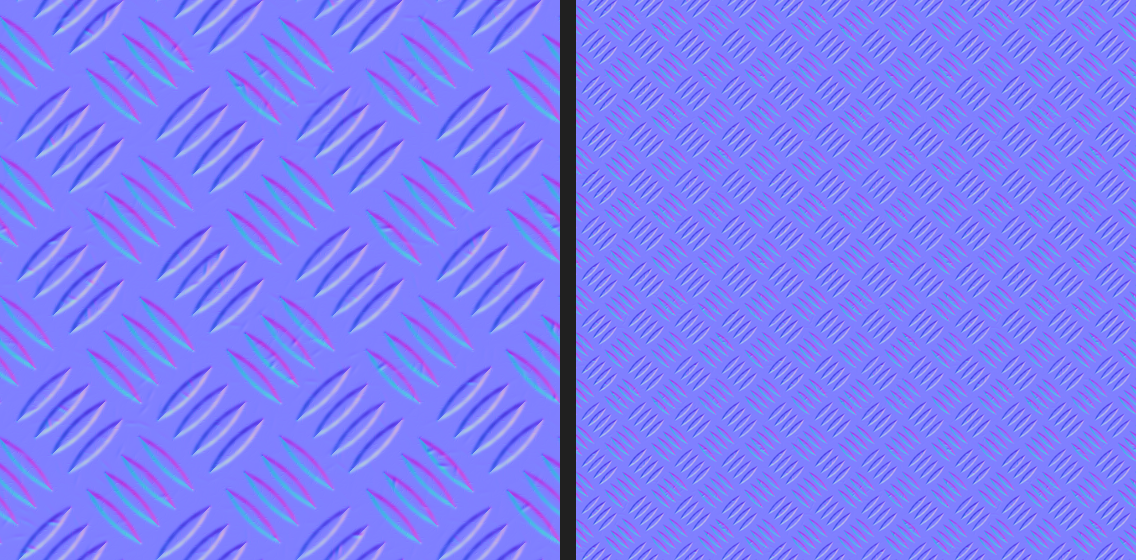
Left: one tile. Right: repeated 3 by 3.
Write a WebGL 1 fragment shader that draws this texture map.

```glsl
precision highp float;
uniform vec2 u_resolution;

const float REPEATS = 4.0;
const float BAR_STEP = 0.1768;
const float HALF_LENGTH = 0.262;
const float HALF_WIDTH = 0.045;
const float EDGE_WIDTH = 0.0155;

vec2 hash2(vec2 p) {
  vec2 s = vec2(dot(p, vec2(12.7, 31.1)), dot(p, vec2(26.9, 18.3)));
  return fract(sin(s) * 4375.85);
}

// Lens distance: xy holds the outward direction, z the signed distance
vec3 lensField(vec2 p, float halfLength, float halfWidth) {
  float radius = (halfLength * halfLength + halfWidth * halfWidth) / (2.0 * halfWidth);
  float offset = radius - halfWidth;
  vec2 side = vec2(p.x < 0.0 ? -1.0 : 1.0, p.y < 0.0 ? -1.0 : 1.0);
  vec2 q = abs(p);
  bool pastTip = (q.y - halfLength) * offset > q.x * halfLength;
  vec2 v = pastTip ? q - vec2(0.0, halfLength) : q + vec2(offset, 0.0);
  float len = max(length(v), 1e-5);
  return vec3(side * v / len, pastTip ? len : len - radius);
}

// Wrapping cellular scratches: slope of randomly turned, elongated dents
vec2 scratchSlope(vec2 uv, float cells, float seed) {
  vec2 p = uv * cells;
  vec2 base = floor(p);
  vec2 slope = vec2(0.0);
  for (int j = -1; j <= 1; j++) {
    for (int i = -1; i <= 1; i++) {
      vec2 cell = base + vec2(float(i), float(j));
      vec2 id = mod(cell, cells) + seed;
      vec2 rnd = hash2(id);
      vec2 o = p - cell - 0.2 - 0.6 * rnd;
      float angle = 6.2832 * hash2(id + 7.3).x;
      vec2 across = vec2(cos(angle), sin(angle));
      float t = dot(o, across);
      float s = dot(o, vec2(-across.y, across.x));
      float strength = smoothstep(0.25, 0.9, rnd.y);
      slope += across * t * strength * exp(-40.0 * t * t - 5.0 * s * s);
    }
  }
  return slope * 14.0;
}

// Four parallel bars per repeat: xy slope, z wear, w nearness to a bar
vec4 barGroup(vec2 uv, vec2 centre, vec2 axis, float seed) {
  vec2 q = uv * REPEATS - centre;
  vec2 cell = floor(q + 0.5);
  vec2 id = mod(cell, REPEATS) + seed;
  vec2 across = vec2(axis.y, -axis.x);
  vec2 p = vec2(dot(q - cell, across), dot(q - cell, axis));
  vec4 result = vec4(0.0);
  for (int k = 0; k < 4; k++) {
    float n = float(k);
    vec2 rnd = hash2(id + vec2(n * 5.7, n * 3.1));
    vec2 local = p - vec2((n - 1.5) * BAR_STEP, 0.0) - (rnd - 0.5) * 0.012;
    vec3 lens = lensField(local, HALF_LENGTH, HALF_WIDTH);
    float edge = exp(-pow(abs(lens.z + 0.002) / EDGE_WIDTH, 2.0));
    float inside = smoothstep(0.012, -0.012, lens.z);
    float dome = inside * min(abs(local.x) / HALF_WIDTH, 1.0);
    float tipFade = 1.0 - 0.4 * smoothstep(0.7, 1.05, abs(local.y) / HALF_LENGTH);
    float ripple = 1.0 + 0.12 * sin(local.y * 55.0 + rnd.x * 40.0);
    float steepness = edge * tipFade * ripple * mix(0.62, 0.78, rnd.y) + 0.06 * dome;
    vec2 slope = (lens.x * across + lens.y * axis) * steepness;
    float worn = inside * smoothstep(0.35, 0.9, rnd.x);
    float near = smoothstep(0.06, 0.0, lens.z);
    result += vec4(slope, worn, near);
  }
  return result;
}

// Slow wrapping mask for scuffed areas of the plate
float scuffMask(vec2 uv) {
  vec2 a = uv * 6.2832;
  float wave = sin(a.x * 2.0 + 1.5 * sin(a.y * 3.0)) + sin(a.y * 2.0 - a.x + 2.0 * sin(a.x * 2.0));
  return smoothstep(0.2, 1.6, wave);
}

vec3 encodeNormal(vec2 slope) {
  return normalize(vec3(slope.x, -slope.y, 1.0)) * 0.5 + 0.5;
}

void main() {
  vec2 uv = gl_FragCoord.xy / u_resolution;
  vec2 diagonal = vec2(0.70711);

  // Crossed groups of raised bars
  vec4 bars = barGroup(uv, vec2(0.5, 0.0), diagonal, 1.0)
            + barGroup(uv, vec2(0.0, 0.5), diagonal * vec2(1.0, -1.0), 11.0);

  // Scratches on worn bars, faint scuffs on the plate, grain around the bars
  vec2 scratches = scratchSlope(uv, 40.0, 3.0);
  vec2 grain = scratchSlope(uv, 144.0, 19.0);
  vec2 wear = scratches * (0.025 + 0.07 * scuffMask(uv) + 0.38 * bars.z)
            + grain * (0.02 + 0.11 * bars.w);

  gl_FragColor = vec4(encodeNormal(bars.xy + wear), 1.0);
}
```
